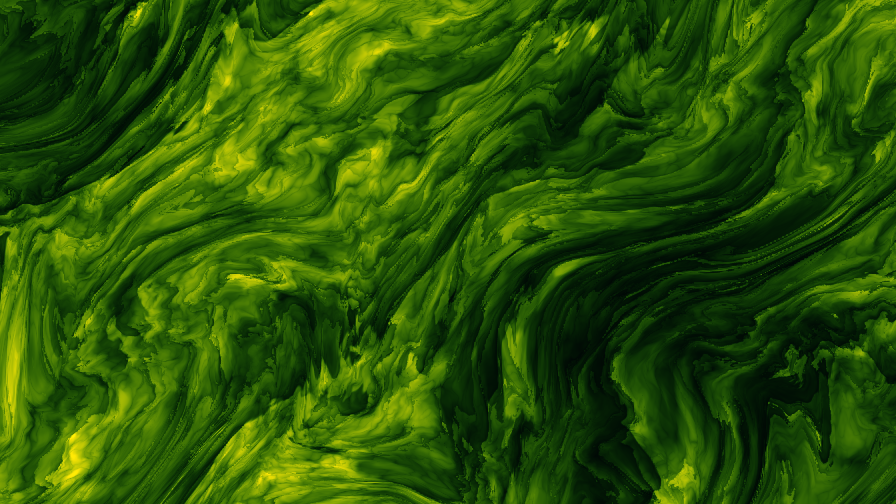
A Shadertoy shader for this background:

```glsl
// Draws swirling, feathered folds of dark and yellow-green, crumpled along a diagonal flow.

const float FLOW_ANGLE = 0.75;
const int FOLD_LAYERS = 5;

mat2 rotation(float angle) {
    float c = cos(angle), s = sin(angle);
    return mat2(c, -s, s, c);
}

float hash(vec2 p) {
    vec3 h = fract(vec3(p.xyx) * 0.1031);
    h += dot(h, h.yzx + 33.33);
    return fract((h.x + h.y) * h.z);
}

float noise(vec2 p) {
    vec2 cell = floor(p), f = fract(p);
    f = f * f * (3.0 - 2.0 * f);
    float low = mix(hash(cell), hash(cell + vec2(1, 0)), f.x);
    float high = mix(hash(cell + vec2(0, 1)), hash(cell + vec2(1, 1)), f.x);
    return mix(low, high, f.y);
}

float fbm(vec2 p) {
    float sum = 0.0, amp = 0.53;
    for (int i = 0; i < 4; i++) {
        sum += amp * noise(p);
        p = rotation(0.5) * p * 2.03 + 17.3;
        amp *= 0.5;
    }
    return sum;
}

// Thin cracks: values near 1 lie along the middle level of the noise
float cracks(vec2 p) {
    float sum = 0.0, amp = 0.4;
    for (int i = 0; i < 4; i++) {
        float ridge = 1.0 - abs(2.0 * noise(p) - 1.0);
        sum += amp * ridge * ridge * ridge;
        p = rotation(0.4) * p * 1.8 + 9.1;
        amp *= 0.75;
    }
    return sum;
}

// Twists space around one random vortex per cell
vec2 swirl(vec2 p, float freq, float strength, float seed) {
    vec2 scaled = p * freq, cell = floor(scaled), shift = vec2(0);
    for (int y = -1; y <= 1; y++)
    for (int x = -1; x <= 1; x++) {
        vec2 id = cell + vec2(x, y);
        vec2 jitter = vec2(hash(id + seed), hash(id + seed + 41.7));
        vec2 arm = scaled - id - mix(vec2(0.25), vec2(0.75), jitter);
        float fall = max(0.0, 1.0 - dot(arm, arm) / 0.7);
        float turn = strength * (2.0 * hash(id + seed + 83.1) - 0.6);
        shift += rotation(turn * fall * fall) * arm - arm;
    }
    return p + shift / freq;
}

// Pushes space about irregularly
vec2 crumple(vec2 p, float freq, float strength) {
    vec2 push = vec2(fbm(p * freq), fbm(p * freq + 31.4)) - 0.5;
    return p + strength * push / freq;
}

// Drops at a crisp edge into a dark pocket, then recovers; blurs out when too fine
float fold(float phase) {
    float f = fract(phase), width = fwidth(phase);
    float edge = clamp(1.5 * width, 0.03, 0.5);
    float rise = pow(f, 0.6) * (1.0 - smoothstep(1.0 - edge, 1.0, f));
    float height = mix(0.75, 1.25, hash(vec2(floor(phase), 5.0)));
    return (rise * height - 0.6) * (1.0 - smoothstep(0.3, 0.9, width));
}

float glow(vec2 p, vec2 centre, float size) {
    vec2 d = (p - centre) / size;
    return exp(-dot(d, d));
}

// Green grows with light; red follows its square towards yellow
vec3 leafColour(float light) {
    float green = 0.02 + 0.65 * light;
    return vec3(1.22 * green * green, green, 0.018);
}

void mainImage(out vec4 fragColor, in vec2 fragCoord) {
    vec2 p = fragCoord / iResolution.y;
    vec2 start = rotation(FLOW_ANGLE) * p * vec2(0.65, 1.0) + 3.0;
    vec2 q = start;

    // Broad light and shade
    float tone = 0.54;
    tone += 0.16 * glow(p, vec2(0.75, 0.8), 0.5);
    tone += 0.12 * glow(p, vec2(0.15, 0.15), 0.4);
    tone -= 0.30 * glow(p, vec2(1.35, 0.35), 0.42);
    tone -= 0.22 * glow(p, vec2(0.15, 0.8), 0.28);

    // Nested folds with frayed edges, each finer and twisted again
    float freq = 2.1, amp = 0.42, twist = 1.8;
    for (int i = 0; i < FOLD_LAYERS; i++) {
        float seed = 13.0 * float(i) + 2.0;
        q = swirl(q, freq, twist, seed);
        q = crumple(q, 2.5 * freq, 0.55);
        float phase = 0.9 * freq * q.y + 1.5 * fbm(q * freq * vec2(0.7, 1.3) + seed);
        phase += 0.4 * fbm(q * freq * vec2(4.0, 9.0));
        float presence = smoothstep(0.2, 0.6, noise(q * freq * 0.9 + seed * 3.0));
        tone += amp * presence * fold(phase);
        freq *= 1.95;
        amp *= 0.82;
        twist *= 0.62;
    }

    // Streaks along the flow
    tone += 0.45 * (fbm(q * vec2(4.0, 20.0)) - 0.5);
    float light = 1.0 / (1.0 + exp(-6.2 * (tone - 0.5)));

    // Crinkled clumps split by dark cracks, less sheared than the folds
    vec2 grain = crumple(mix(start, q, 0.65), 14.0, 0.9);
    light *= 1.0 + 1.0 * (fbm(grain * vec2(20.0, 30.0) + 7.0) - 0.5)
                 - 0.9 * (cracks(grain * vec2(13.0, 20.0)) - 0.4);

    fragColor = vec4(leafColour(light), 1.0);
}
```
